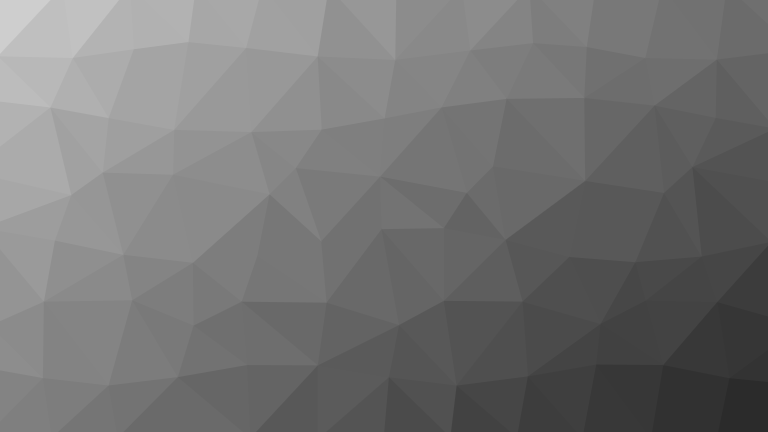
This background is drawn by a Shadertoy shader. Its source:

```glsl
const vec2 CELL = vec2(0.154, 0.1495);  // mesh spacing in canvas heights
const vec2 MESH_CENTER = vec2(6.0, 3.557);
const float TAU = 6.28318;

// Sideways wave of each row: shift, amplitude, period, phase
const vec4 SWAY[8] = vec4[8](
    vec4(0.17, 0.0, 1.0, 0.0), vec4(0.12, 0.2, 6.0, 1.2),
    vec4(-0.04, 0.12, 5.0, 5.0), vec4(-0.04, 0.35, 2.88, 1.0),
    vec4(-0.06, 0.17, 14.0, 3.0), vec4(0.07, 0.2, 3.2, 2.4),
    vec4(0.03, 0.18, 22.0, 11.0), vec4(0.0, 0.0, 1.0, 0.0));

// Vertical wave of each row: amplitude, period, phase
const vec3 SWELL[8] = vec3[8](
    vec3(0.0, 1.0, 0.0), vec3(0.14, 5.0, 5.6),
    vec3(0.27, 9.0, 4.0), vec3(0.23, 2.9, 1.0),
    vec3(0.28, 7.0, 3.0), vec3(0.24, 3.0, 0.0),
    vec3(0.17, 5.0, 2.0), vec3(0.0, 1.0, 0.0));

vec2 hash2(vec2 p) {
    vec3 q = fract(p.xyx * vec3(0.1031, 0.1030, 0.0973));
    q += dot(q, q.yzx + 33.33);
    return fract((q.xx + q.yz) * q.zy);
}

float gradientNoise(vec2 p) {
    vec2 i = floor(p), f = fract(p);
    vec2 s = f * f * f * (f * (f * 6.0 - 15.0) + 10.0);
    vec2 e = vec2(0.0, 1.0);
    float a = dot(hash2(i + 50.0) * 2.0 - 1.0, f);
    float b = dot(hash2(i + e.yx + 50.0) * 2.0 - 1.0, f - e.yx);
    float c = dot(hash2(i + e.xy + 50.0) * 2.0 - 1.0, f - e.xy);
    float d = dot(hash2(i + 51.0) * 2.0 - 1.0, f - 1.0);
    return mix(mix(a, b, s.x), mix(c, d, s.x), s.y);
}

float cross2(vec2 a, vec2 b) { return a.x * b.y - a.y * b.x; }

// Lattice point (column, row from the top) pushed by the waves of its row
vec2 meshVertex(vec2 id) {
    int row = clamp(int(id.y), 0, 7);
    vec4 sway = SWAY[row];
    vec3 swell = SWELL[row];
    vec2 push = vec2(sway.x + sway.y * cos(TAU * (id.x - sway.w) / sway.z),
                     swell.x * cos(TAU * (id.x - swell.z) / swell.y));
    return id + push + (hash2(id + 20.0) - 0.5) * 0.04;
}

// Signed distance to the line a-b, positive outside a facet
float edgeDistance(vec2 p, vec2 a, vec2 b) {
    return -cross2(b - a, p - a) / length(b - a);
}

// Diagonal fade from the bright upper left to the dark lower right
float facetTone(vec2 center) {
    vec2 uv = (center - MESH_CENTER) * CELL;
    uv = vec2(uv.x * iResolution.y / iResolution.x, uv.y) + 0.5;
    float tone = 0.785 - 0.355 * uv.x - 0.285 * uv.y;
    tone -= 0.08 * uv.x * (1.0 - uv.x);
    tone += 0.045 * exp(-7.0 * max(uv.x + uv.y, 0.0));
    return tone + 0.042 * gradientNoise(center * 1.7);
}

// One facet as (tone * coverage, coverage)
vec2 facet(vec2 p, vec2 a, vec2 b, vec2 c, float pixel) {
    float d = max(edgeDistance(p, a, b), max(edgeDistance(p, b, c), edgeDistance(p, c, a)));
    float coverage = clamp(0.5 - d / pixel, 0.0, 1.0);
    return vec2(facetTone((a + b + c) / 3.0), 1.0) * coverage;
}

void mainImage(out vec4 fragColor, in vec2 fragCoord) {
    vec2 p = (fragCoord - 0.5 * iResolution.xy) / iResolution.y;
    p = vec2(p.x, -p.y) / CELL + MESH_CENTER;
    float pixel = 1.0 / (iResolution.y * CELL.y);
    vec2 sum = vec2(0.0);

    // Displaced quads reach into their neighbours, so visit nine
    for (int y = -1; y <= 1; y++)
    for (int x = -1; x <= 1; x++) {
        vec2 id = floor(p) + vec2(x, y);
        vec2 a = meshVertex(id);
        vec2 b = meshVertex(id + vec2(1, 0));
        vec2 c = meshVertex(id + vec2(1, 1));
        vec2 d = meshVertex(id + vec2(0, 1));

        // Delaunay split: flip when the angles at b and d exceed half a turn
        float flip = cross2(c - b, a - b) * dot(a - d, c - d)
                   + dot(c - b, a - b) * cross2(a - d, c - d);
        if (flip < 0.0) {
            vec2 first = a;
            a = b; b = c; c = d; d = first;
        }
        sum += facet(p, a, b, c, pixel) + facet(p, a, c, d, pixel);
    }

    float tone = sum.x / max(sum.y, 1e-4);
    fragColor = vec4(vec3(clamp(tone, 0.0, 1.0)), 1.0);
}
```
